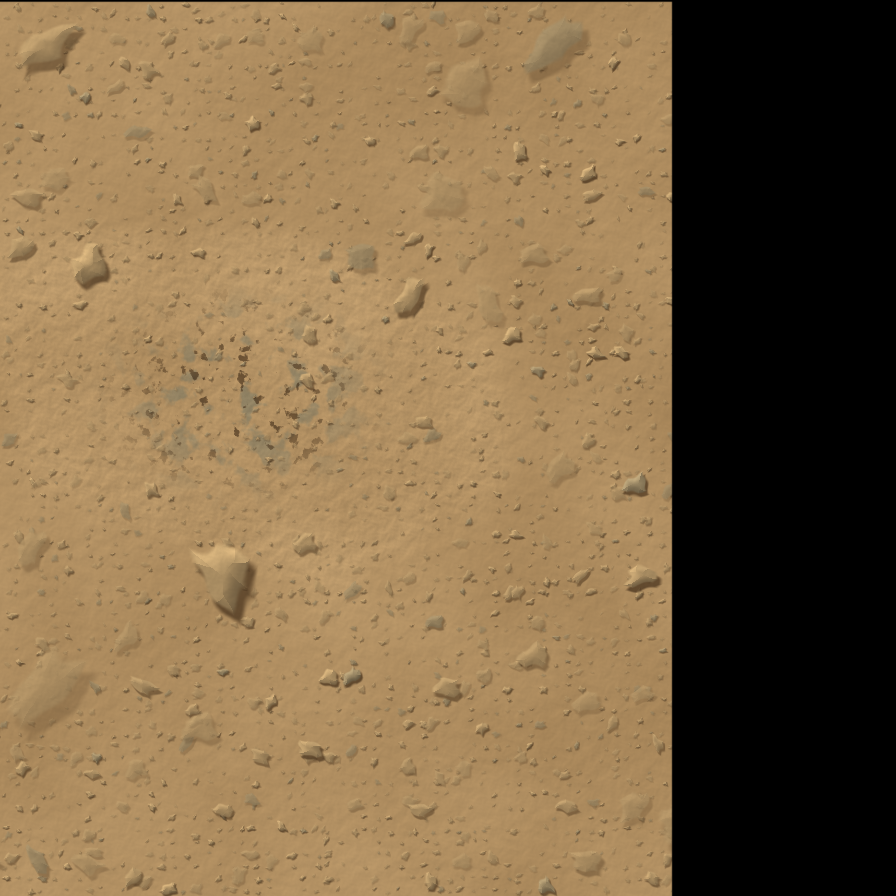
Give the GLSL for this texture, as a WebGL 1 fragment shader.

```glsl
precision highp float;
// Dusty desert ground seen from above, beside a plain black band on the right.
// Jittered cells hold faceted, shadowed stones at four sizes; layered sines
// give the sand its mottling and the worn bedrock patch its rough relief.

uniform vec2 u_resolution;

#define SAND_DARK vec3(0.625, 0.495, 0.325)
#define SAND_LIGHT vec3(0.745, 0.610, 0.425)
#define STONE_COLOR vec3(0.690, 0.575, 0.400)
#define SHADOW_COLOR vec3(0.260, 0.180, 0.100)
#define BLUE_GREY vec3(0.520, 0.490, 0.390)
#define LIGHT_DIR vec2(-0.55, 0.83)
#define GROUND_EDGE 0.75
#define SAND_RELIEF 0.055
#define SLAB_RELIEF 0.105
#define FACET_CONTRAST 0.30
#define SHADOW_LENGTH 0.30
#define SLAB_CENTER vec2(0.27, 0.56)

vec4 hash4(vec2 p) {
  vec4 q = vec4(dot(p, vec2(127.1, 311.7)), dot(p, vec2(269.5, 183.3)),
                dot(p, vec2(419.2, 371.9)), dot(p, vec2(97.3, 157.1)));
  return fract(sin(q) * 43758.5);
}

mat2 rotation(float a) {
  float c = cos(a), s = sin(a);
  return mat2(c, s, -s, c);
}

// Layered, warped sines, roughly -0.7 to 0.7
float sineNoise(vec2 p) {
  mat2 turn = rotation(0.9);
  float sum = 0.0, amp = 0.5;
  for (int i = 0; i < 6; i++) {
    sum += amp * sin(p.x + 1.7 * sin(p.y * 0.8)) * sin(p.y + 1.3 * sin(p.x * 0.7));
    p = turn * p * 1.62 + vec2(2.3, 5.1);
    amp *= 0.62;
  }
  return sum;
}

float slabMask(vec2 p) {
  vec2 s = rotation(0.25) * (p - SLAB_CENTER);
  return 1.0 - smoothstep(0.18, 0.34, length(s * vec2(0.9, 1.5)));
}

// Irregular polygon: x is the signed distance, y the light on its nearest facet
vec2 stoneShape(vec2 q, vec2 light, vec4 seed) {
  q += 0.10 * sin(q.yx * 5.0 + seed.xy * 40.0);
  vec2 result = vec2(-10.0, 0.0);
  for (int k = 0; k < 7; k++) {
    vec2 jitter = fract(seed.zw * 17.0 + float(k) * vec2(0.618, 0.377));
    float angle = (float(k) + 0.7 * jitter.x) * 0.8976;
    vec2 normal = vec2(cos(angle), sin(angle));
    float d = dot(q, normal) - 0.6 - 0.4 * jitter.y;
    if (d > result.x) result = vec2(d, dot(normal, light));
  }
  return result;
}

// Paints one size of stones, each with a soft shadow away from the light
vec3 addStones(vec3 color, vec2 p, float cells, float density) {
  vec2 grid = p * cells;
  for (int j = -1; j <= 1; j++) {
    for (int i = -1; i <= 1; i++) {
      vec2 id = floor(grid) + vec2(float(i), float(j));
      vec4 r = hash4(id + cells * 1.37);
      float onSlab = slabMask((id + 0.5) / cells);
      float bareSlab = cells < 40.0 ? 0.75 : 0.1;
      if (r.x > density * (1.0 - bareSlab * onSlab)) continue;

      float size = mix(0.13, 0.42, r.y * r.y);
      float prominence = fract(r.y * 57.0);
      prominence = mix(0.25, 1.0, prominence * prominence);
      vec2 offset = (grid - id - 0.5 - 0.5 * (r.zw - 0.5)) / size;
      mat2 turn = rotation((r.z - 0.5) * 2.4);
      vec2 light = turn * LIGHT_DIR;
      vec2 stretch = vec2(1.0, mix(1.1, 1.9, r.w));
      float soft = max(0.10, 1.3 * cells / (size * u_resolution.y));

      vec2 shadowPoint = turn * (offset + LIGHT_DIR * SHADOW_LENGTH) * stretch;
      float shadow = 1.0 - smoothstep(-soft, soft * 1.5, stoneShape(shadowPoint, light, r).x);
      color = mix(color, SHADOW_COLOR, shadow * prominence * 0.72);

      vec2 stone = stoneShape(turn * offset * stretch, light, r);
      float cover = 1.0 - smoothstep(-soft, soft, stone.x);
      float facet = stone.y * smoothstep(-0.75, -0.05, stone.x);
      vec3 body = mix(STONE_COLOR, BLUE_GREY, 0.5 * step(0.88, fract(r.w * 31.0)));
      body *= 1.0 + FACET_CONTRAST * prominence * (facet - 0.12);
      color = mix(color, body, cover * mix(0.55, 1.0, prominence));
    }
  }
  return color;
}

void main() {
  vec2 p = gl_FragCoord.xy / u_resolution.y;
  float pixel = 1.0 / u_resolution.y;

  // Mottled sand, slightly browner toward the upper right
  float mottle = sineNoise(p * 9.0 + 3.0);
  float slab = smoothstep(0.2, 0.7, slabMask(p) + 0.35 * mottle);
  float tone = 0.52 + 0.35 * mottle + 0.16 * slab - 0.22 * p.x * p.y;
  vec3 color = mix(SAND_DARK, SAND_LIGHT, clamp(tone, 0.0, 1.0));

  // Blue-grey stains and dark pits in the bedrock
  float stain = 1.0 - smoothstep(0.04, 0.17, length((p - SLAB_CENTER) * vec2(0.9, 1.2)));
  color = mix(color, BLUE_GREY, 0.75 * stain * smoothstep(0.0, 0.45, sineNoise(p * 65.0)));
  float pits = smoothstep(0.38, 0.62, sineNoise(p * 120.0 + 8.0));
  color = mix(color, SHADOW_COLOR, 0.65 * stain * pits);

  // Stones from grit to boulders
  color = addStones(color, p, 75.0, 0.50);
  color = addStones(color, p, 34.0, 0.42);
  color = addStones(color, p, 16.0, 0.36);
  color = addStones(color, p, 7.0, 0.36);

  // Fine relief lit from the upper left
  float slope = sineNoise(p * 130.0) - sineNoise((p + LIGHT_DIR * 0.003) * 130.0);
  color *= 1.0 + slope * mix(SAND_RELIEF, SLAB_RELIEF, slab);

  // Black band and thin dark line along the top
  float ground = 1.0 - smoothstep(-pixel, pixel, p.x - GROUND_EDGE);
  ground *= 1.0 - smoothstep(-pixel, pixel, p.y - 0.998);
  gl_FragColor = vec4(color * ground, 1.0);
}
```
